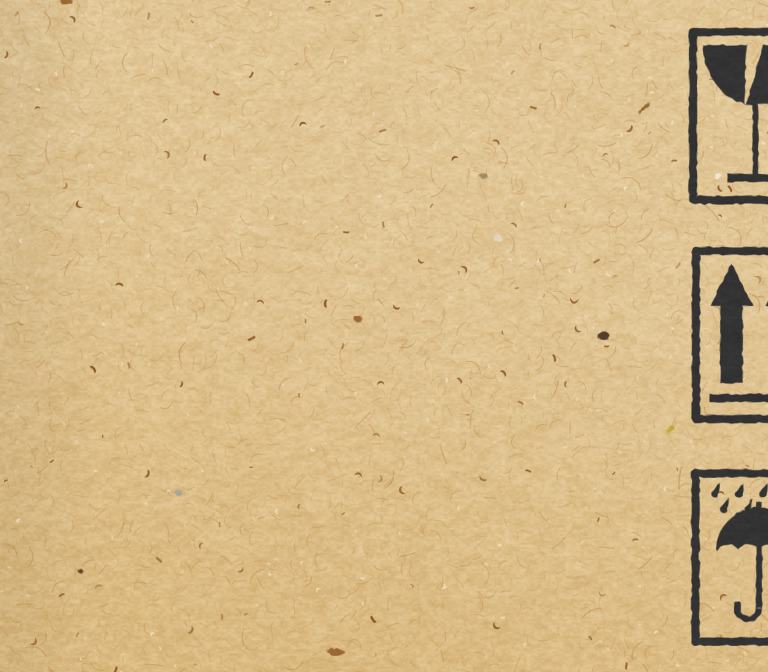
Write a Shadertoy shader that draws this texture.

```glsl
// Speckled kraft cardboard with a column of printed handling symbols at the right edge.

float hash(vec2 p) {
    vec3 q = fract(p.xyx * 0.1031);
    q += dot(q, q.yzx + 33.33);
    return fract((q.x + q.y) * q.z);
}

float noise(vec2 p) {
    vec2 i = floor(p), f = fract(p);
    f = f * f * (3.0 - 2.0 * f);
    return mix(mix(hash(i), hash(i + vec2(1, 0)), f.x),
               mix(hash(i + vec2(0, 1)), hash(i + vec2(1, 1)), f.x), f.y);
}

vec2 turn(vec2 p, float a) {
    return vec2(cos(a) * p.x + sin(a) * p.y, cos(a) * p.y - sin(a) * p.x);
}

float box(vec2 p, vec2 halfSize) {
    vec2 d = abs(p) - halfSize;
    return length(max(d, 0.0)) + min(max(d.x, d.y), 0.0);
}

float ellipse(vec2 p, vec2 r) {
    return (length(p / r) - 1.0) * min(r.x, r.y);
}

// Scattered curved flecks, one candidate per grid cell
float flecks(vec2 p, float cell, float len, float width, float share, float seed, float px) {
    float cover = 0.0;
    vec2 home = floor(p / cell);
    for (int k = 0; k < 9; k++) {
        vec2 id = home + vec2(k % 3 - 1, k / 3 - 1);
        vec2 key = id + seed;
        vec2 spot = (id + vec2(hash(key), hash(key + 17.3))) * cell;
        vec2 q = turn(p - spot, 6.283 * hash(key + 41.7));
        float size = 0.4 + 0.8 * hash(key + 73.1);
        q.y += (hash(key + 91.9) - 0.5) * q.x * q.x / len;
        float d = length(vec2(max(abs(q.x) - len * size, 0.0), q.y)) - width * size;
        float shown = step(hash(key + 123.4), share) * (0.4 + 0.6 * hash(key + 151.0));
        cover = max(cover, shown * smoothstep(px, -px, d));
    }
    return cover;
}

float glass(vec2 p) {
    float drop = 6.27 - p.y;
    float bowl = max(ellipse(p - vec2(7.55, 6.27), vec2(0.52, 0.60)), -drop);
    float left = p.x - 7.47 + 0.05 * drop;
    float right = 7.63 - 0.28 * drop - p.x;
    float d = max(bowl, min(left, right));
    d = min(d, box(p - vec2(7.555, 5.32), vec2(0.028, 0.38)));
    return min(d, box(p - vec2(7.56, 4.94), vec2(0.28, 0.04)));
}

float arrows(vec2 p) {
    vec2 q = vec2(abs(abs(p.x - 7.595) - 0.28), p.y);
    float head = max(dot(q - vec2(0.0, 4.08), vec2(0.89, 0.455)), 3.66 - q.y);
    float shaft = box(q - vec2(0.0, 3.29), vec2(0.112, 0.40));
    float bar = box(p - vec2(7.62, 2.74), vec2(0.52, 0.04));
    return min(min(head, shaft), bar);
}

float umbrella(vec2 p) {
    float scallop = length(vec2(mod(p.x - 7.17, 0.21) - 0.105, p.y - 1.15)) - 0.125;
    float d = ellipse(p - vec2(7.59, 1.20), vec2(0.43, 0.45));
    d = max(max(d, 1.17 - p.y), -scallop);
    d = min(d, box(p - vec2(7.59, 1.17), vec2(0.03, 0.53)));
    vec2 q = p - vec2(7.48, 0.64);
    d = min(d, max(abs(length(q) - 0.11) - 0.03, q.y));
    d = min(d, box(q - vec2(-0.11, 0.025), vec2(0.012, 0.025)) - 0.018);
    // Slanted raindrops in two rows
    for (int i = 0; i < 6; i++) {
        vec2 c = vec2(7.15 + 0.24 * float(i / 2), 1.78) + float(i % 2) * vec2(0.09, -0.15);
        float h = clamp(dot(p - c, vec2(0.4, 0.9)) / 0.12, 0.0, 1.0);
        d = min(d, length(p - c - vec2(0.045, 0.105) * h) - 0.036 * (1.0 - h));
    }
    return d;
}

float frame(vec2 p, vec2 center) {
    return abs(box(p - center, vec2(0.84))) - 0.04;
}

// Blends one soft-edged blot over the paper
void blot(inout vec3 col, vec2 p, vec2 c, vec2 r, float a, vec3 tint, float px) {
    float d = ellipse(turn(p - c, a), r) + 0.02 * (noise(p * 35.0) - 0.5);
    col = mix(col, tint, 0.85 * smoothstep(px, -px, d));
}

void mainImage(out vec4 fragColor, in vec2 fragCoord) {
    vec2 p = fragCoord / iResolution.y * 6.72;
    float px = 6.72 / iResolution.y;

    // Paper tone, golden toward the lower left
    float light = smoothstep(-1.0, 6.5, p.y + 0.25 * p.x);
    vec3 col = mix(vec3(0.85, 0.72, 0.49), vec3(0.88, 0.775, 0.585), light);
    col *= 1.0 - 0.04 * smoothstep(1.2, 0.0, p.x);

    // Pulp mottling and grain, stretched sideways
    float pulp = 0.5 * noise(p * vec2(5.0, 9.0)) + 0.8 * noise(p * vec2(13.0, 24.0))
               + noise(p * vec2(28.0, 46.0) + 9.0) + 0.6 * noise(p * 65.0) - 1.45;
    col += pulp * vec3(0.035, 0.050, 0.070);

    // Fibres, pale flecks and dark specks
    vec3 fibre = vec3(0.70, 0.49, 0.23);
    col = mix(col, fibre, 0.45 * flecks(p, 0.13, 0.055, 0.004, 0.65, 5.0, px));
    col = mix(col, fibre, 0.55 * flecks(p, 0.30, 0.090, 0.005, 0.45, 60.0, px));
    col = mix(col, vec3(0.96, 0.91, 0.80), 0.8 * flecks(p, 0.27, 0.012, 0.009, 0.35, 110.0, px));
    col = mix(col, vec3(0.52, 0.31, 0.12), flecks(p, 0.40, 0.025, 0.010, 0.35, 170.0, px));

    // Large inclusions
    vec3 brown = vec3(0.56, 0.35, 0.14);
    blot(col, p, vec2(6.04, 3.36), vec2(0.055, 0.045), 0.0, vec3(0.25, 0.15, 0.10), px);
    blot(col, p, vec2(3.58, 3.53), vec2(0.042, 0.032), -0.4, brown, px);
    blot(col, p, vec2(3.36, 0.20), vec2(0.085, 0.035), -0.1, brown, px);
    blot(col, p, vec2(0.66, 6.71), vec2(0.070, 0.030), 0.0, brown, px);
    blot(col, p, vec2(0.81, 1.01), vec2(0.028), 0.0, vec3(0.30, 0.19, 0.10), px);
    blot(col, p, vec2(6.44, 5.64), vec2(0.065, 0.016), 0.7, brown, px);
    blot(col, p, vec2(4.84, 4.96), vec2(0.045, 0.025), 0.0, vec3(0.58, 0.52, 0.35), px);
    blot(col, p, vec2(4.98, 4.34), vec2(0.045, 0.032), 0.0, vec3(0.88, 0.85, 0.77), px);
    blot(col, p, vec2(6.71, 2.43), vec2(0.048, 0.026), 0.8, vec3(0.73, 0.64, 0.16), px);
    blot(col, p, vec2(1.79, 1.79), vec2(0.038, 0.024), 0.0, vec3(0.60, 0.64, 0.65), px);

    // Ink with slightly ragged edges
    float d = min(min(glass(p), arrows(p)), umbrella(p));
    d = min(d, frame(p, vec2(7.77, 5.56)));
    d = min(d, frame(p, vec2(7.80, 3.37)));
    d = min(d, frame(p, vec2(7.795, 1.145)));
    d += 0.018 * (noise(p * 22.0) - 0.5);
    vec3 ink = vec3(0.20) + 0.02 * pulp;
    col = mix(col, ink, smoothstep(px, -px, d));
    blot(col, p, vec2(7.18, 4.96), vec2(0.026), 0.0, vec3(0.95, 0.92, 0.85), px);

    fragColor = vec4(col, 1.0);
}
```
